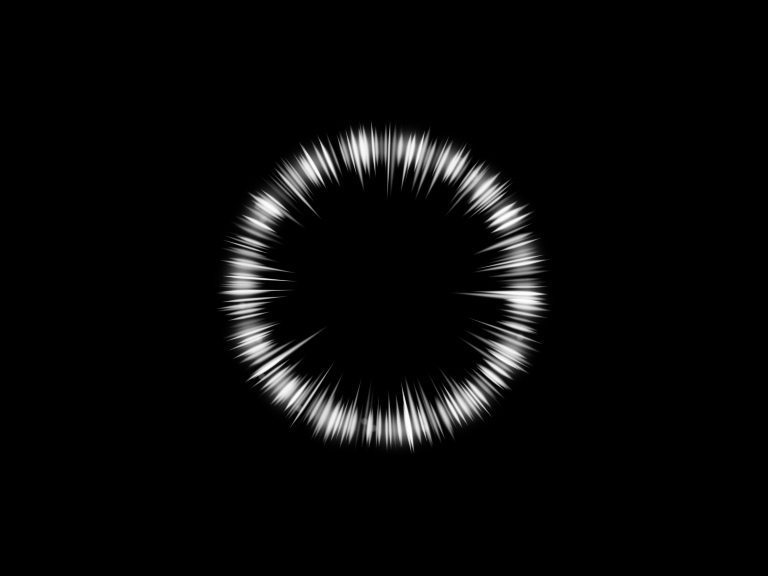
A Shadertoy shader for this background:

```glsl
const float TAU = 6.28319;
const float RING_RADIUS = 0.247;
const int RAY_COUNT = 230;
const int SPECK_COUNT = 14;

float hash(float n) {
    return fract(sin(n * 12.9898) * 43758.5453);
}

vec2 direction(float angle) {
    return vec2(cos(angle), sin(angle));
}

float gaussian(float x, float width) {
    return exp(-x * x / (width * width));
}

// Sixteen unevenly spaced bright clumps around the ring
float clumps(float angle) {
    float warp = 0.236 * cos(angle + 0.733) + 0.087 * cos(2.0 * angle);
    return 0.5 + 0.5 * cos(16.0 * (angle - 1.99 - warp));
}

// Radial needle, brightest on the ring and thin at both tips
float ray(vec2 p, float angle, float inner, float outer, float width, float pixel) {
    vec2 axis = direction(angle);
    float along = dot(p, axis);
    float across = dot(p, vec2(-axis.y, axis.x));
    float rise = smoothstep(inner, RING_RADIUS - 0.008, along);
    float fall = 1.0 - smoothstep(RING_RADIUS, outer, along);
    float taper = rise * fall;
    float halfWidth = max(width * (0.35 + 0.65 * taper), 0.5 * pixel);
    return pow(taper, 0.8) * gaussian(across, halfWidth);
}

// Scattered needles, stronger inside the clumps
float rayField(vec2 p, float pixel) {
    float sum = 0.0;
    for (int i = 0; i < RAY_COUNT; i++) {
        float id = float(i) + 1.0;
        float angle = TAU * (id + 1.6 * hash(id)) / float(RAY_COUNT);
        float inner = mix(0.208, 0.148, pow(hash(id + 311.0), 3.5));
        float outer = mix(0.274, 0.296, hash(id + 523.0));
        float width = mix(0.0016, 0.0038, hash(id + 719.0));
        float strength = mix(0.1, 1.5, hash(id + 907.0));
        strength *= mix(0.75, 1.15, clumps(angle));
        sum += strength * ray(p, angle, inner, outer, width, pixel);
    }
    return sum;
}

// Small soft discs along the ring
float specks(vec2 p) {
    float sum = 0.0;
    for (int i = 0; i < SPECK_COUNT; i++) {
        float id = float(i) + 41.0;
        float radius = RING_RADIUS + 0.03 * (hash(id + 67.0) - 0.5);
        vec2 center = radius * direction(TAU * hash(id));
        sum += 1.0 - smoothstep(0.003, 0.008, length(p - center));
    }
    return sum;
}

void mainImage(out vec4 fragColor, in vec2 fragCoord) {
    float pixel = 1.0 / iResolution.y;
    vec2 p = (fragCoord - 0.5 * iResolution.xy) * pixel;
    float radius = length(p);
    float light = 0.0;

    // Only the ring band carries light
    if (radius > 0.11 && radius < 0.3) {
        float angle = atan(p.y, p.x);
        float glow = gaussian(radius - RING_RADIUS, 0.02);
        light = rayField(p, pixel);
        light += 0.4 * glow * clumps(angle);
        light += 0.15 * specks(p);

        // Two long needles reaching toward the middle
        light += 1.1 * ray(p, -0.07, 0.115, 0.285, 0.0035, pixel);
        light += 1.1 * ray(p, 3.735, 0.115, 0.292, 0.0035, pixel);
    }

    fragColor = vec4(vec3(1.0 - exp(-1.75 * light)), 1.0);
}
```
